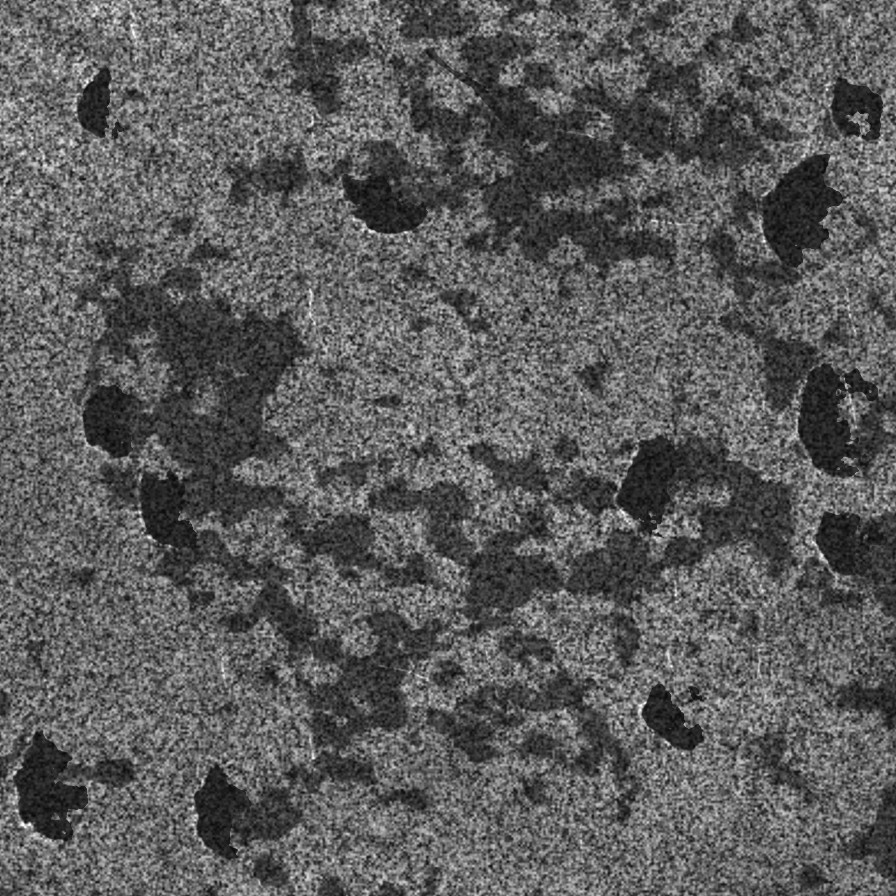
Reproduce this texture procedurally as a three.js fragment shader.

```glsl
// Grainy grey radar view of rough ground with dark lakes, scrub patches and faint field lines.
varying vec2 vUv;

float hash(vec2 p) {
  vec3 q = fract(p.xyx * 0.1031);
  q += dot(q, q.yzx + 33.33);
  return fract((q.x + q.y) * q.z);
}

float valueNoise(vec2 p) {
  vec2 cell = floor(p), f = fract(p);
  f = f * f * (3.0 - 2.0 * f);
  float low = mix(hash(cell), hash(cell + vec2(1.0, 0.0)), f.x);
  float high = mix(hash(cell + vec2(0.0, 1.0)), hash(cell + 1.0), f.x);
  return mix(low, high, f.y);
}

float fbm(vec2 p) {
  float sum = 0.0, weight = 0.5;
  for (int i = 0; i < 4; i++) {
    sum += weight * valueNoise(p);
    p = p * 2.03 + 17.7;
    weight *= 0.5;
  }
  return sum / 0.9375;
}

mat2 rotation(float angle) {
  float c = cos(angle), s = sin(angle);
  return mat2(c, -s, s, c);
}

// Lakes: cut discs with a clean curved shore and a ragged one.
// Returns the distance to the water, the bright shore and the marsh around it.
vec3 lakes(vec2 uv) {
  const float GRID = 6.0;
  vec2 p = uv * GRID;
  float ragged = fbm(uv * 45.0) - 0.5;
  vec3 result = vec3(1.0, 0.0, 0.0);
  for (int y = -1; y <= 1; y++) {
    for (int x = -1; x <= 1; x++) {
      vec2 cell = floor(p) + vec2(float(x), float(y));
      if (hash(cell + 41.0) > 0.4) continue;
      vec2 center = cell + 0.2 + 0.6 * vec2(hash(cell + 3.0), hash(cell + 8.0));
      float radius = mix(0.17, 0.36, hash(cell + 12.0));
      vec2 q = rotation(1.8 * (hash(cell + 21.0) - 0.5)) * (p - center);
      float disc = length(q * vec2(1.0, 0.85)) - radius + 0.12 * ragged;
      float cut = q.x - 0.15 * radius + 0.6 * ragged;
      float slant = dot(q, vec2(0.6, 0.8)) - mix(0.15, 0.9, hash(cell + 30.0)) * radius;
      float water = max(disc, max(cut, slant + 0.25 * ragged));
      float shore = exp(-pow((disc - 0.02) / 0.013, 2.0));
      shore *= 1.0 - smoothstep(-0.5 * radius, 0.0, max(q.x, slant));
      float marsh = 1.0 - smoothstep(0.0, 0.22, length(q - vec2(0.5 * radius, 0.0)) - 0.5 * radius);
      result = vec3(min(result.x, water / GRID), max(result.yz, vec2(shore, marsh)));
    }
  }
  return result;
}

// Narrow river that thins out toward its ends.
float river(vec2 uv) {
  vec2 start = vec2(0.49, 0.945), span = vec2(0.11, -0.105);
  uv += 0.03 * (vec2(fbm(uv * 18.0), fbm(uv * 18.0 + 60.0)) - 0.5);
  float t = clamp(dot(uv - start, span) / dot(span, span), 0.0, 1.0);
  float width = 0.002 + 0.005 * valueNoise(vec2(t * 7.0, 4.0));
  return 1.0 - smoothstep(-0.001, 0.0015, length(uv - start - t * span) - width);
}

// Sparse short bright lines, mostly upright.
float fieldLines(vec2 uv) {
  vec2 p = uv * 10.0, cell = floor(p);
  vec2 q = rotation(floor(hash(cell + 71.0) * 1.4) * 1.2 + 0.2) * (fract(p) - 0.5);
  q.x += 0.08 * (valueNoise(p * 4.0) - 0.5);
  q.y -= clamp(q.y, -0.28, 0.28);
  return step(hash(cell + 55.0), 0.25) * (1.0 - smoothstep(0.005, 0.02, length(q)));
}

void main() {
  vec2 uv = vUv;
  vec3 lake = lakes(uv);

  // Ground brightness with soft streaks and a lit slope in the upper left
  float ground = 0.415 + 0.14 * (fbm(uv * vec2(4.0, 7.0) + 9.0) - 0.5);
  float slope = smoothstep(0.75, 1.3, uv.y - 0.5 * uv.x + 0.3);
  vec2 along = rotation(-0.5) * uv;
  ground += slope * (0.03 + 0.25 * (fbm(along * vec2(5.0, 26.0)) - 0.5));
  ground += 0.11 * (fbm(uv * 50.0 + 30.0) - 0.5);

  // Blocky dark scrub, gathered in clusters and around the water
  float scrub = fbm(uv * vec2(30.0, 36.0)) + 1.0 * (fbm(uv * 5.0 + 23.0) - 0.5);
  scrub += 0.1 * slope - 0.13 * lake.z;
  ground *= 1.0 - 0.52 * (1.0 - smoothstep(0.3, 0.43, scrub));

  // Lines and water
  ground += 0.12 * fieldLines(uv) + 0.17 * lake.y;
  float water = 1.0 - smoothstep(-0.0015, 0.0015, lake.x);
  ground = mix(ground, 0.13, max(water, 0.85 * river(uv)));

  // Multiplicative speckle
  float speckle = valueNoise(uv * 390.0) + valueNoise(rotation(0.6) * uv * 270.0 + 400.0) - 1.0;
  float grey = ground * (1.0 + 0.95 * speckle) + 0.01;
  gl_FragColor = vec4(vec3(grey), 1.0);
}
```
